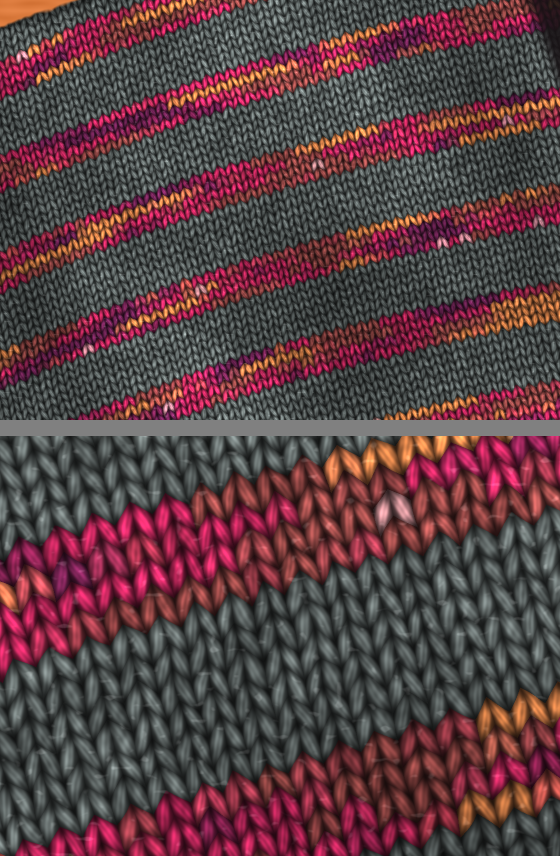
Top: the whole. Bottom: its middle third, enlarged.
Give the GLSL for this texture, as a WebGL 1 fragment shader.

```glsl
precision highp float;
// Slanted hand-knitted fabric: charcoal bands of six rows, variegated magenta and orange bands of four.

uniform vec2 u_resolution;

float hash(vec2 p) {
  p = fract(p * vec2(0.1031, 0.1137));
  p += dot(p, p.yx + 33.33);
  return fract((p.x + p.y) * p.x * 17.31);
}

vec2 gradient(vec2 cell) {
  float angle = 6.2832 * hash(cell);
  return vec2(cos(angle), sin(angle));
}

// Gradient noise, roughly -0.7 to 0.7
float noise(vec2 p) {
  vec2 i = floor(p), f = fract(p);
  vec2 w = f * f * f * (f * (f * 6.0 - 15.0) + 10.0);
  float a = dot(gradient(i), f);
  float b = dot(gradient(i + vec2(1, 0)), f - vec2(1, 0));
  float c = dot(gradient(i + vec2(0, 1)), f - vec2(0, 1));
  float d = dot(gradient(i + vec2(1, 1)), f - vec2(1, 1));
  return mix(mix(a, b, w.x), mix(c, d, w.x), w.y);
}

// Yarn dyed in runs along each row, with slight changes from stitch to stitch
vec3 variegatedYarn(float column, float row) {
  float jitter = hash(vec2(column + 71.0, row + 213.0)) - 0.5;
  float dye = noise(vec2(column * 0.11 + 4.3, row * 0.43 + 0.3)) + 0.16 * jitter;
  float heat = noise(vec2(column * 0.085 + 19.7, row * 0.73 + 7.4)) + 0.10 * jitter;
  vec3 color = mix(vec3(0.47, 0.15, 0.36), vec3(0.88, 0.18, 0.42), smoothstep(-0.32, -0.06, dye));
  color = mix(color, vec3(0.66, 0.32, 0.31), smoothstep(0.06, 0.22, dye));
  color = mix(color, vec3(1.0, 0.60, 0.34), smoothstep(0.12, 0.25, heat));
  float fleck = step(0.985, hash(vec2(column + 11.0, row + 57.0)));
  return mix(color, vec3(1.0, 0.74, 0.77), 0.8 * fleck);
}

vec3 knit(vec2 p) {
  // Curved rows and leaning columns, pulled slightly out of line
  float band = (p.y - 0.349 - 0.43 * p.x + 0.098 * p.x * p.x) / 0.2326;
  band += 0.06 * noise(p * 3.0 + 8.0);
  float across = (p.x + 0.27 * p.y) * 33.1 + 0.35 * noise(p * 6.0);
  across += 0.12 * noise(p * 31.0);

  // Each stitch is a pair of mirrored slanting legs
  float column = floor(across);
  float side = abs(fract(across) - 0.5);
  float along = band * 10.0 + 1.3 * (side - 0.25) + 0.18 * noise(p * 37.0 + 5.0);
  float row = floor(along);
  vec2 leg = vec2(side - 0.25, fract(along) - 0.5);
  float relief = smoothstep(1.2, 0.2, length(leg / vec2(0.27, 0.62)));

  // Four coloured rows in every ten
  float colored = step(mod(row + 2.0, 10.0), 3.5);
  vec3 yarn = mix(vec3(0.42, 0.455, 0.45), variegatedYarn(column, row), colored);
  yarn *= 0.88 + 0.24 * hash(vec2(column + 31.0, row + 91.0));

  // Twisted plies and stray fibres
  float ply = sin(6.2832 * (leg.x * 4.0 + leg.y * 2.0));
  float fuzz = noise(p * vec2(150.0, 95.0));
  float shade = 0.22 + 0.80 * relief;
  shade *= 1.0 + 0.09 * ply + 0.40 * fuzz;
  vec3 color = yarn * shade;
  return color + vec3(0.13) * smoothstep(0.28, 0.55, noise(p * vec2(110.0, 160.0) + 40.0));
}

vec3 scene(vec2 p) {
  // Soft folds and falling light
  float fold = noise(vec2(p.x * 3.2 + p.y * 1.6, p.y * 1.3 - p.x * 0.5) + 2.6);
  float light = 1.0 + 0.42 * fold + 0.10 * noise(p * 7.0);
  light *= 1.0 - 0.22 * smoothstep(0.45, 0.0, p.x + 0.4 * p.y);
  vec3 color = knit(p) * light;

  // Shadow past the right edge, and the table at the upper left
  float drop = 1.0 - p.y;
  float shadow = smoothstep(-0.025, 0.025, p.x - 1.255 - 0.4 * drop);
  color = mix(color, vec3(0.09, 0.07, 0.08), 0.9 * shadow);
  float tableEdge = 0.19 - p.x - 2.9 * drop + 0.02 * noise(p * 45.0);
  color *= 1.0 - 0.4 * smoothstep(-0.08, 0.0, tableEdge);
  vec3 wood = vec3(0.86, 0.48, 0.24) + 0.08 * noise(p * vec2(12.0, 60.0));
  return mix(color, wood, smoothstep(-0.01, 0.02, tableEdge));
}

void main() {
  // Four samples smooth the stitch edges
  vec3 color = vec3(0.0);
  for (int i = 0; i < 4; i++) {
    vec2 offset = vec2(mod(float(i), 2.0), floor(float(i) / 2.0)) * 0.5 - 0.25;
    color += 0.25 * scene((gl_FragCoord.xy + offset) / u_resolution.y);
  }
  gl_FragColor = vec4(clamp(color, 0.0, 1.0), 1.0);
}
```
